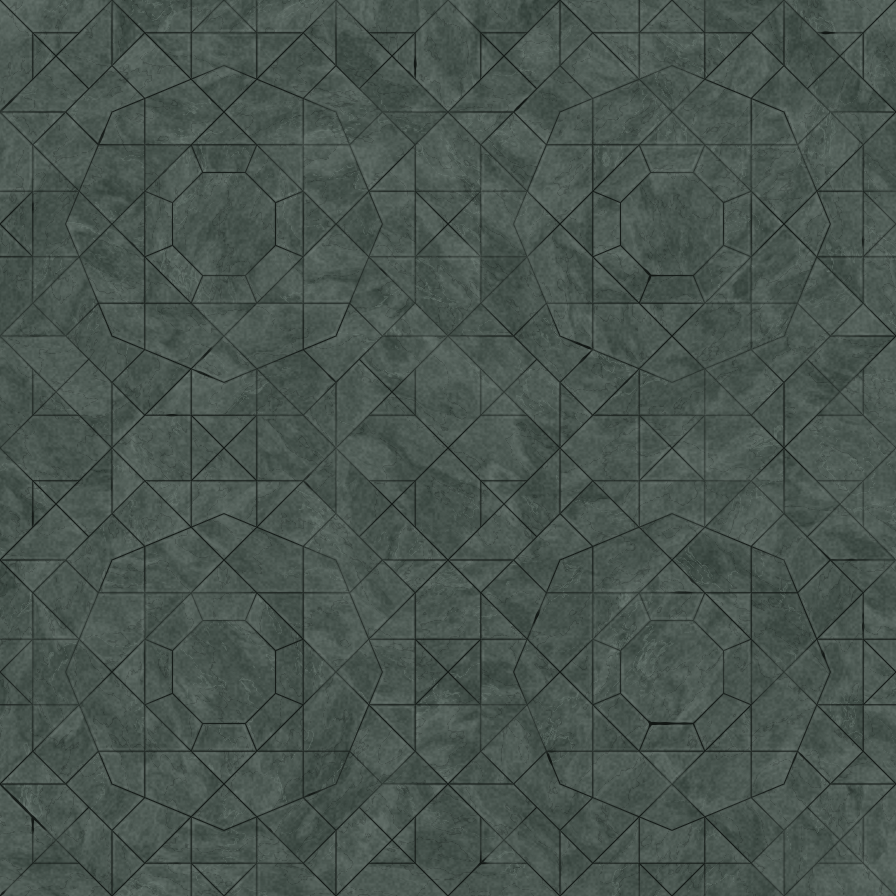
This pattern is drawn by a three.js fragment shader. Its source:

```glsl
varying vec2 vUv;

const float REPEATS = 2.0;
const vec3 STONE = vec3(0.292, 0.341, 0.317);
const vec3 PALE = vec3(0.43, 0.49, 0.46);
const vec3 JOINT = vec3(0.07, 0.09, 0.08);
const float JOINT_HALF = 0.0012;
const float MARBLE_SCALE = 13.0;
const float MARBLE_CONTRAST = 0.19;
const float TILE_CONTRAST = 0.014;
const float VEIN_STRENGTH = 0.42;
const float CRACK_STRENGTH = 0.15;
const float GRAIN = 0.06;

// Proportions of the star, in units of one repeat
const float ROOT2 = 1.41421356;
const float H = 0.25;
const float SQUARE = H / ROOT2;
const float NOTCH = SQUARE * (ROOT2 - 1.0);
const float RADIUS = H * ROOT2;
const float OUTER = 0.5 - NOTCH;
const float INNER = 0.115;
const float TAN_EIGHTH = ROOT2 - 1.0;

float hash(vec2 p) {
  vec3 q = fract(vec3(p.xyx) * 0.1031);
  q += dot(q, q.yzx + 33.33);
  return fract((q.x + q.y) * q.z);
}

float noise(vec2 p) {
  vec2 i = floor(p), f = fract(p);
  f = f * f * (3.0 - 2.0 * f);
  return mix(mix(hash(i), hash(i + vec2(1, 0)), f.x),
             mix(hash(i + vec2(0, 1)), hash(i + vec2(1, 1)), f.x), f.y);
}

float fbm(vec2 p) {
  float sum = 0.0, amp = 0.5;
  for (int i = 0; i < 5; i++) {
    sum += amp * noise(p);
    p = mat2(1.6, 1.2, -1.2, 1.6) * p + 17.3;
    amp *= 0.5;
  }
  return sum / 0.97;
}

float segment(vec2 p, float ax, float ay, float bx, float by) {
  vec2 a = vec2(ax, ay), d = vec2(bx, by) - a;
  return length(p - a - d * clamp(dot(p - a, d) / dot(d, d), 0.0, 1.0));
}

// Distance to the nearest joint; f is folded into one eighth of the repeat
float joints(vec2 f) {
  vec2 lattice = abs(fract(vec2(f.x + f.y, f.x - f.y) * 2.0) - 0.5) * 0.5 / ROOT2;
  float d = min(lattice.x, lattice.y);
  // Central octagon and its spokes
  float k = INNER * TAN_EIGHTH, m = INNER / ROOT2;
  d = min(d, segment(f, INNER, 0.0, INNER, k));
  d = min(d, segment(f, INNER, k, m, m));
  d = min(d, segment(f, INNER, k, SQUARE, NOTCH));
  // Star square and surrounding octagon
  d = min(d, segment(f, SQUARE, 0.0, SQUARE, SQUARE));
  d = min(d, segment(f, SQUARE, SQUARE, RADIUS - NOTCH, SQUARE));
  d = min(d, segment(f, RADIUS, 0.0, H, H));
  // Outer octagon and links between repeats
  float c = OUTER / ROOT2;
  d = min(d, segment(f, OUTER, 0.0, OUTER, SQUARE));
  d = min(d, segment(f, OUTER, SQUARE, c, c));
  d = min(d, segment(f, RADIUS - NOTCH, SQUARE, RADIUS, H));
  d = min(d, segment(f, RADIUS, H, 0.5, H));
  d = min(d, segment(f, c, c, 0.5, 0.5));
  d = min(d, segment(f, OUTER, H + NOTCH, OUTER, OUTER));
  d = min(d, segment(f, H + NOTCH, NOTCH, 0.5, NOTCH));
  return min(d, segment(f, OUTER, NOTCH, 0.5, 0.0));
}

// Identifies the slab by the closed outlines around it
vec2 slabId(vec2 g, vec2 f) {
  vec2 c = g - 0.5;
  vec2 id = floor(vec2(c.x + c.y, c.x - c.y) * 2.0 - 0.5);
  float diagonal = (f.x + f.y) / ROOT2;
  float ring = step(INNER, max(f.x, diagonal)) + step(SQUARE, f.x)
             + step(RADIUS, f.x + f.y * TAN_EIGHTH)
             + step(OUTER, max(f.x, diagonal));
  float corner = step(H, f.y) * step(OUTER, diagonal);
  return id * 7.0 + vec2(ring * 31.0, corner * 53.0) + 100.0;
}

void main() {
  vec2 g = vUv * REPEATS;
  vec2 f = abs(fract(g) - 0.5);
  f = vec2(max(f.x, f.y), min(f.x, f.y));
  float pixel = fwidth(g.x);

  // Marble, turned and shifted from slab to slab
  vec2 id = slabId(g, f);
  float tone = hash(id), angle = 6.2832 * hash(id + 9.7);
  vec2 q = mat2(cos(angle), sin(angle), -sin(angle), cos(angle)) * g * MARBLE_SCALE;
  q = q * vec2(1.5, 0.8) + tone * 40.0;
  vec2 warp = vec2(fbm(q), fbm(q + 31.7));
  float cloud = fbm(q + 4.0 * warp);
  float vein = abs(fbm(q * 0.8 + 1.8 * warp.yx + 63.0) - 0.5);
  vec3 color = STONE + (cloud - 0.5) * MARBLE_CONTRAST + (tone - 0.5) * TILE_CONTRAST;
  float patches = smoothstep(0.4, 0.75, noise(q * 0.6 + 5.0));
  color = mix(color, PALE, VEIN_STRENGTH * patches * (1.0 - smoothstep(0.0, 0.02, vein)));
  float crack = abs(warp.x - 0.5);
  color *= 1.0 - CRACK_STRENGTH * (1.0 - smoothstep(0.0, 0.014, crack));
  color += (noise(g * 190.0) - 0.5) * GRAIN;

  // Joints with soft edges, uneven depth and a few chipped stretches
  float d = joints(f);
  float chip = smoothstep(0.86, 0.96, noise(g * 13.0 + 40.0));
  float halfWidth = JOINT_HALF * (1.0 + 2.0 * chip * noise(g * 70.0));
  float depth = mix(0.4, 0.92, smoothstep(0.2, 0.75, noise(g * 8.0)));
  color += 0.05 * exp(-pow((d - 0.0055) / 0.0025, 2.0)) * noise(g * 11.0 + 80.0);
  color *= 1.0 - 0.05 * exp(-d / 0.006);
  float line = clamp((halfWidth - d) / pixel + 0.5, 0.0, 1.0);
  color = mix(color, JOINT, line * max(depth, chip));
  gl_FragColor = vec4(color, 1.0);
}
```
